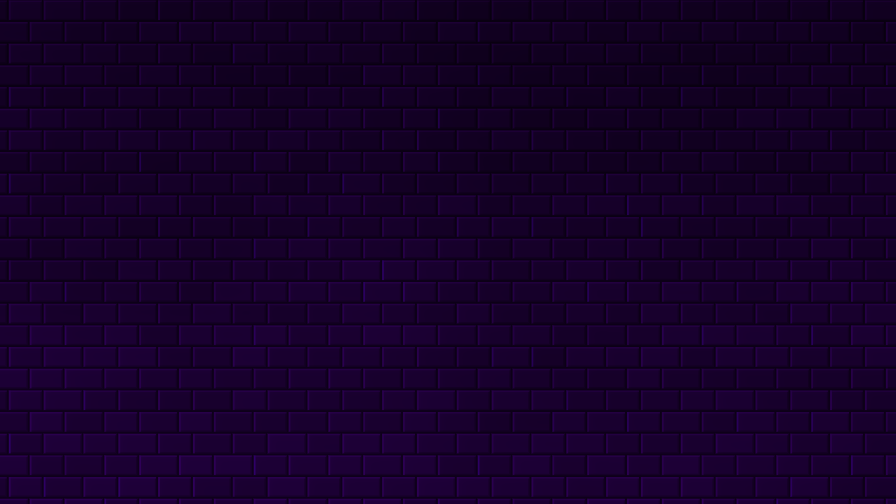
Write a Shadertoy shader that draws this texture.

```glsl
const float COLUMNS = 24.0;          // bricks across the canvas
const float ROWS = 23.26;            // courses down the canvas
const vec2 ROW_START = vec2(0.175, 0.735); // first joint of even and odd courses
const float COURSE_SHIFT = 0.03;     // upward shift of the courses
const float JOINT_SHIFT = 0.033;     // alternating shift of upright joints
// Widths as fractions of the canvas height
const float MORTAR = 0.0019;
const float SIDE_BEVEL = 0.0056;
const float TOP_BEVEL = 0.0050;
const float SHADOW_BEVEL = 0.0045;
const float GLOW_WIDTH = 0.0060;

const vec3 FACE_TOP = vec3(0.066, 0.0, 0.127);
const vec3 FACE_BOTTOM = vec3(0.105, 0.0, 0.197);
const vec3 SIDE_LIGHT = vec3(0.163, 0.0, 0.305);
const vec3 BLUE_LIGHT = vec3(0.160, 0.0, 0.360);
const vec3 TOP_LIGHT = vec3(0.148, 0.0, 0.277);
const float MORTAR_SHADE = 0.52;
const float SHADOW_SHADE = 0.78;
const float GLOW_STRENGTH = 0.16;
const float BRICK_VARIATION = 0.09;
const float COURSE_VARIATION = 0.05;
const float STAIN_VARIATION = 0.16;
const float SIDE_FALLOFF = 0.10;     // darkening towards the right

float hash(vec2 p) {
    vec3 q = fract(vec3(p.xyx) * 0.1031);
    q += dot(q, q.yzx + 33.33);
    return fract((q.x + q.y) * q.z);
}

float noise(vec2 p) {
    vec2 i = floor(p);
    vec2 f = fract(p);
    f = f * f * (3.0 - 2.0 * f);
    float low = mix(hash(i), hash(i + vec2(1.0, 0.0)), f.x);
    float high = mix(hash(i + vec2(0.0, 1.0)), hash(i + 1.0), f.x);
    return mix(low, high, f.y);
}

// Share of a pixel, centred at distance d, that lies between two limits
float band(float d, float from, float to, float pixel) {
    float h = 0.5 * pixel;
    return clamp((min(d + h, to) - max(d - h, from)) / pixel, 0.0, 1.0);
}

float jointAt(float k) {
    return k + JOINT_SHIFT * (1.0 - 2.0 * mod(k, 2.0));
}

void mainImage(out vec4 fragColor, in vec2 fragCoord) {
    vec2 uv = fragCoord / iResolution.xy;
    float aspect = iResolution.x / iResolution.y;
    float pixel = 1.0 / iResolution.y;

    // Courses are counted from the top
    float course = (1.0 - uv.y) * ROWS + COURSE_SHIFT;
    float row = floor(course);
    float x = uv.x * COLUMNS - mix(ROW_START.x, ROW_START.y, mod(row, 2.0));
    float column = floor(x);
    if (x < jointAt(column)) column -= 1.0;
    else if (x >= jointAt(column + 1.0)) column += 1.0;

    // Distances to the four sides of the brick
    float unitX = aspect / COLUMNS;
    float left = (x - jointAt(column)) * unitX;
    float right = (jointAt(column + 1.0) - x) * unitX;
    float top = (course - row) / ROWS;
    float bottom = (row + 1.0 - course) / ROWS;
    float edge = min(min(left, right), min(top, bottom));

    // Wall tone, stains and variation between bricks and courses
    vec2 id = vec2(column, row) + 40.0;
    float tone = hash(id);
    float glow = hash(id + 17.3);
    float courseTone = hash(vec2(row, 7.7));
    float stain = noise(uv * vec2(5.0, 4.0) + 3.0) - 0.5;
    float light = 1.0 + SIDE_FALLOFF * (0.5 - uv.x) + STAIN_VARIATION * stain
        + COURSE_VARIATION * (2.0 * courseTone - 1.0);
    vec3 face = mix(FACE_BOTTOM, FACE_TOP, smoothstep(-0.1, 1.0, uv.y));
    vec3 color = face * (1.0 + BRICK_VARIATION * (2.0 * tone - 1.0));

    // Soft light spreading from the lit sides
    float spread = exp(-left / GLOW_WIDTH) + exp(-top / GLOW_WIDTH);
    color *= 1.0 + GLOW_STRENGTH * spread;

    // Shaded right and lower bevels
    float shadow = max(band(right, MORTAR, SHADOW_BEVEL, pixel),
                       band(bottom, MORTAR, SHADOW_BEVEL, pixel));
    color *= mix(1.0, SHADOW_SHADE, shadow);

    // Lit upper and left bevels, a few of them bluer
    float dim = mix(1.08, 0.74, uv.y);
    float topLit = band(top, MORTAR, TOP_BEVEL, pixel);
    float sideLit = band(left, MORTAR, SIDE_BEVEL, pixel);
    vec3 sideColor = mix(SIDE_LIGHT, BLUE_LIGHT, smoothstep(0.83, 0.97, glow));
    color = mix(color, TOP_LIGHT * dim, topLit * mix(0.55, 0.95, tone));
    color = mix(color, sideColor * dim, sideLit * mix(0.65, 1.0, glow));

    // Dark mortar
    float mortar = band(edge, -1.0, MORTAR, pixel);
    color = mix(color, face * MORTAR_SHADE, mortar);

    fragColor = vec4(color * light, 1.0);
}
```
